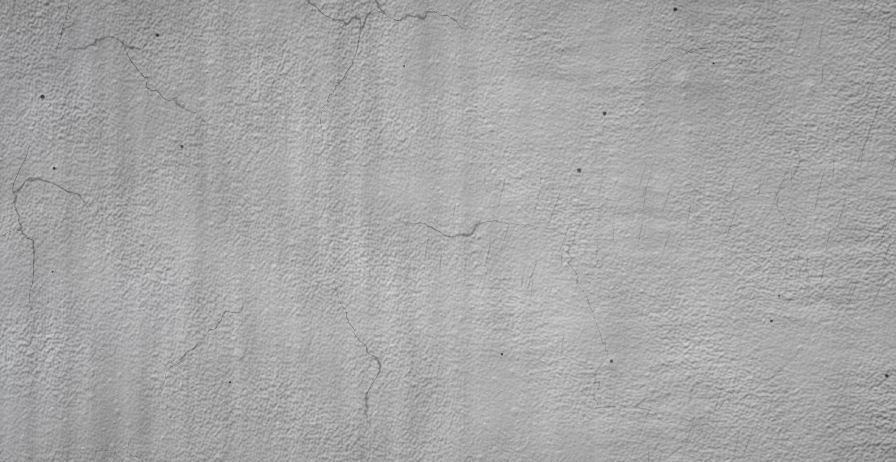
Write a Shadertoy shader that draws this texture.

```glsl
const vec3  PLASTER_TINT = vec3(1.004, 0.997, 0.999);
const vec3  COOL_TINT    = vec3(0.992, 0.998, 1.016);
const float BASE_GREY    = 0.694;
const float VIGNETTE     = 0.235;
const float BLOTCH       = 0.045;
const float STREAK       = 0.050;
const float GRAIN        = 0.130;
const float RIDGE        = 0.085;
const float PIMPLE       = 0.15;
const float SPECK        = 0.11;
const float BLISTER      = 0.13;
const float PIT_DEPTH    = 0.36;
const float CRACK_DEPTH  = 0.17;
const float CRACK_CELLS  = 2.3;
const float CRACK_WIDTH  = 0.0006;
const float SCRATCH_DEPTH = 0.08;
const float SCRATCH_CELLS = 15.0;
const vec2  LIGHT        = vec2(-0.35, 0.94);

vec2 hash2(vec2 p) {
    vec3 q = fract(p.xyx * vec3(0.1031, 0.1030, 0.0973));
    q += dot(q, q.yzx + 33.33);
    return fract((q.xx + q.yz) * q.zy);
}

float cornerSlope(vec2 cell, vec2 offset) {
    float angle = 6.2832 * hash2(cell).x;
    return dot(vec2(cos(angle), sin(angle)), offset);
}

float gradientNoise(vec2 p) {
    vec2 i = floor(p), f = p - i;
    vec2 u = f * f * f * (f * (f * 6.0 - 15.0) + 10.0);
    vec2 e = vec2(1.0, 0.0);
    return mix(mix(cornerSlope(i, f), cornerSlope(i + e, f - e), u.x),
               mix(cornerSlope(i + e.yx, f - e.yx), cornerSlope(i + 1.0, f - 1.0), u.x), u.y);
}

// Fine paint relief: upright on the left, brushed sideways on the right
float paintHeight(vec2 p, float brushed) {
    float upright = 0.8 * gradientNoise(p * vec2(84.0, 62.0)) + gradientNoise(p * vec2(165.0, 138.0));
    float sideways = 0.8 * gradientNoise(p * vec2(46.0, 84.0)) + gradientNoise(p * vec2(128.0, 156.0));
    return mix(upright, sideways, brushed);
}

float ridgeHeight(vec2 p) {
    p.y += 0.03 * gradientNoise(p * 4.0) + 0.008 * gradientNoise(p * 17.0);
    return gradientNoise(p * vec2(3.5, 21.0) + 31.0) + 0.6 * gradientNoise(p * vec2(11.0, 46.0));
}

// Nearest scattered disc: offset from its centre in radii, and coverage
vec3 scatteredDisc(vec2 p, float cells, float chance, vec2 radii, float px) {
    vec2 q = p * cells, home = floor(q);
    vec3 disc = vec3(0.0);
    for (int k = 0; k < 9; k++) {
        vec2 cell = home + vec2(k % 3, k / 3) - 1.0;
        vec2 pick = hash2(cell + 71.0);
        float radius = mix(radii.x, radii.y, pick.y * pick.y);
        vec2 offset = (q - cell - hash2(cell)) / (cells * radius);
        float cover = step(pick.x, chance) * (1.0 - smoothstep(0.4, 1.0 + 0.5 * px / radius, length(offset)));
        if (cover > disc.z) disc = vec3(offset, cover);
    }
    return disc;
}

// Light on a small dome, brighter above and shaded below
float domeLight(vec3 disc) {
    return disc.z * (clamp(dot(disc.xy, LIGHT), -1.2, 1.0) + 0.12);
}

// Distance to the borders of warped cells
float crackDistance(vec2 p) {
    p += 0.08 * vec2(gradientNoise(p * 6.0), gradientNoise(p * 6.0 + 40.0));
    p += 0.024 * vec2(gradientNoise(p * 23.0 + 9.0), gradientNoise(p * 23.0 + 60.0));
    p += 0.007 * vec2(gradientNoise(p * 66.0 + 3.0), gradientNoise(p * 66.0 + 90.0));
    vec2 q = p * CRACK_CELLS, home = floor(q);
    vec2 nearest = vec2(9.0), second = vec2(9.0);
    for (int k = 0; k < 9; k++) {
        vec2 cell = home + vec2(k % 3, k / 3) - 1.0;
        vec2 site = cell + hash2(cell + 17.0) - q;
        if (dot(site, site) < dot(nearest, nearest)) { second = nearest; nearest = site; }
        else if (dot(site, site) < dot(second, second)) second = site;
    }
    return dot(0.5 * (nearest + second), normalize(second - nearest)) / CRACK_CELLS;
}

// Short leaning hairlines
float scratches(vec2 p, float px) {
    vec2 q = p * SCRATCH_CELLS, home = floor(q);
    float ink = 0.0;
    for (int k = 0; k < 9; k++) {
        vec2 cell = home + vec2(k % 3, k / 3) - 1.0;
        vec2 pick = hash2(cell + 113.0);
        vec2 along = normalize(vec2(0.45 * pick.y, 1.0));
        vec2 d = q - cell - hash2(cell + 5.0);
        float t = dot(d, along), halfLength = mix(0.3, 0.8, pick.y);
        float side = abs(dot(d, vec2(along.y, -along.x))) / SCRATCH_CELLS;
        float taper = 1.0 - smoothstep(0.4 * halfLength, halfLength, abs(t));
        ink = max(ink, step(pick.x, 0.65) * taper * (1.0 - smoothstep(0.0, 0.0005 + px, side)));
    }
    return ink;
}

void mainImage(out vec4 fragColor, in vec2 fragCoord) {
    float px = 1.0 / iResolution.y;
    vec2 p = fragCoord * px, uv = fragCoord / iResolution.xy;
    float patches = gradientNoise(p * 2.3 + 12.0);
    float brushed = smoothstep(0.42, 0.82, uv.x + 0.25 * patches);

    // Broad tone
    vec2 fromCentre = uv - vec2(0.53, 0.45);
    float grey = BASE_GREY - VIGNETTE * dot(fromCentre, fromCentre);
    grey += BLOTCH * (patches + 0.8 * gradientNoise(p * 7.0) + 0.5 * gradientNoise(p * 16.0));
    float streak = gradientNoise(p * vec2(24.0, 1.6)) + 0.6 * gradientNoise(p * vec2(52.0, 4.0));
    grey += STREAK * streak * (1.0 - 0.8 * brushed);

    // Lit relief, deeper in shadow than in light
    float strength = GRAIN * (0.9 + 0.8 * gradientNoise(p * 6.0 + 80.0));
    float relief = strength * (paintHeight(p, brushed) - paintHeight(p + 0.004 * LIGHT, brushed));
    float ridgeMask = mix(0.15, 1.0, brushed) * smoothstep(-0.25, 0.3, gradientNoise(p * 4.0 + 64.0));
    relief += RIDGE * ridgeMask * (ridgeHeight(p) - ridgeHeight(p + 0.010 * LIGHT));
    relief += PIMPLE * domeLight(scatteredDisc(p, 36.0, 0.45, vec2(0.003, 0.009), px));
    relief += SPECK * domeLight(scatteredDisc(p + 11.0, 72.0, 0.45, vec2(0.002, 0.005), px));
    relief += BLISTER * domeLight(scatteredDisc(p + 3.0, 5.0, 0.14, vec2(0.010, 0.032), px));
    grey += relief - 1.5 * relief * relief;

    // Cracks, scratches and pits
    float crack = 1.0 - smoothstep(0.0, CRACK_WIDTH + px, crackDistance(p));
    float crackMask = smoothstep(-0.14, 0.15, gradientNoise(p * 2.8 + 50.0));
    grey -= CRACK_DEPTH * crack * crackMask * mix(1.0, 0.45, brushed);
    float scratchMask = smoothstep(0.0, 0.25, gradientNoise(p * 3.0 + 23.0)) * smoothstep(0.2, 0.5, uv.x);
    grey -= SCRATCH_DEPTH * scratches(p, px) * scratchMask;
    grey -= PIT_DEPTH * scatteredDisc(p + 7.0, 9.0, 0.09, vec2(0.002, 0.006), px).z;

    float coolness = clamp(0.5 - uv.x + 0.8 * patches, 0.0, 1.0);
    fragColor = vec4(grey * mix(PLASTER_TINT, COOL_TINT, coolness), 1.0);
}
```
